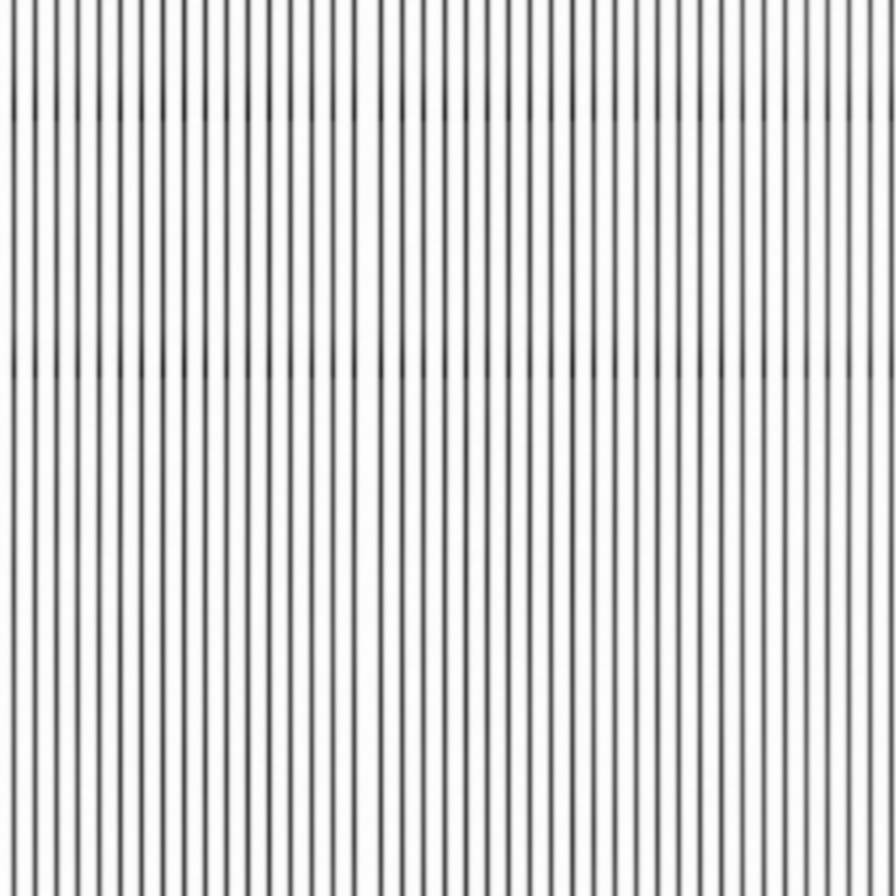
Reproduce this pattern procedurally as a three.js fragment shader.

```glsl
// Fine soft grey vertical pinstripes with one wider gap and two faint darker bands.
varying vec2 vUv;

const float PITCH = 0.02374;       // distance between stripes
const float FIRST_STRIPE = 0.0156; // centre of the leftmost stripe
const float GAP_X = 0.410;         // where the spacing skips
const float GAP_EXTRA = 0.0060;    // additional width of that gap
const float STRIPE_SIGMA = 0.0024; // softness of a stripe
const float PAPER = 0.994;

float hash(vec2 p) {
  return fract(sin(dot(p, vec2(127.1, 311.7))) * 43758.5453);
}

float valueNoise(vec2 p) {
  vec2 cell = floor(p);
  vec2 f = fract(p);
  f = f * f * (3.0 - 2.0 * f);
  float low = mix(hash(cell), hash(cell + vec2(1.0, 0.0)), f.x);
  float high = mix(hash(cell + vec2(0.0, 1.0)), hash(cell + vec2(1.0, 1.0)), f.x);
  return mix(low, high, f.y);
}

// Darkening that starts crisply at the edge and fades upward.
float inkBand(float y, float edge, float fade) {
  float d = y - edge;
  return smoothstep(-0.003, 0.005, d) * (1.0 - smoothstep(0.0, fade, d));
}

float softStripe(float d, float sigma) {
  return exp(-0.5 * d * d / (sigma * sigma));
}

void main() {
  // Stripe index and signed distance to its centre
  float x = vUv.x - GAP_EXTRA * step(GAP_X, vUv.x);
  float position = (x - FIRST_STRIPE) / PITCH;
  float index = floor(position + 0.5);
  float drift = 0.0004 * (valueNoise(vec2(3.5, vUv.y * 6.0)) - 0.5);
  float d = (position - index) * PITCH + drift;

  // Ink strength varies by stripe, along its length and across the canvas
  float strength = 0.68 + 0.08 * (hash(vec2(index, 7.0)) - 0.5);
  strength += 0.05 * (valueNoise(vec2(index * 0.37, vUv.y * 14.0)) - 0.5);
  strength -= 0.07 * smoothstep(0.6, 1.0, vUv.x);
  float band = max(inkBand(vUv.y, 0.864, 0.075), inkBand(vUv.y, 0.577, 0.070));
  strength += 0.10 * band;

  // Slightly lopsided soft profile
  float lean = 0.12 * (hash(vec2(index, 19.0)) - 0.5);
  float sigma = STRIPE_SIGMA * (1.0 + lean * sign(d));
  float ink = strength * softStripe(d, sigma);

  // Faint mottling of the paper
  float paper = PAPER - 0.008 * valueNoise(vUv * 120.0);
  gl_FragColor = vec4(vec3(paper * (1.0 - ink)), 1.0);
}
```
